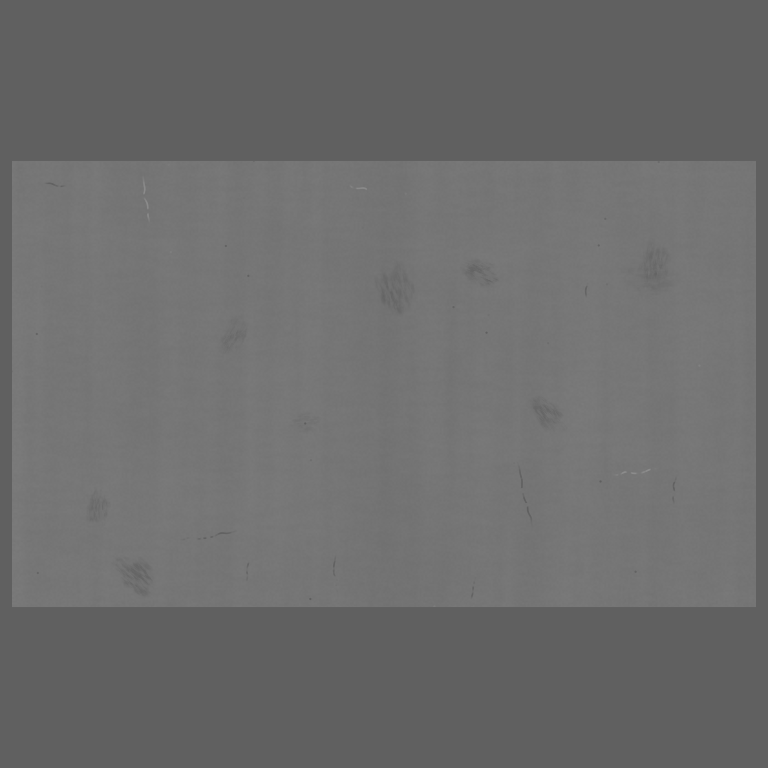
A Shadertoy shader for this texture:

```glsl
const vec3 BORDER_COLOR = vec3(0.378);
const vec3 PANEL_COLOR = vec3(0.463);
const vec2 PANEL_HALF = vec2(0.4844, 0.2905);
const float STREAK_GAIN = 0.020;
const float BAND_GAIN = 0.010;
const float CLOUD_GAIN = 0.014;
const float BRUSH_GAIN = 0.012;
const float GRAIN_GAIN = 0.012;
const float SMUDGE_GAIN = 0.060;
const float SCRATCH_GAIN = 0.085;
const float SPECK_GAIN = 0.10;
const float SPECK_CELLS = 26.0;
const int SMUDGES = 9;
const int SCRATCHES = 11;

float hash(vec2 p) {
    vec3 q = fract(p.xyx * 0.1031);
    q += dot(q, q.yzx + 33.33);
    return fract((q.x + q.y) * q.z);
}

vec2 hash2(vec2 p) {
    return vec2(hash(p), hash(p + 57.3));
}

float noise(vec2 p) {
    vec2 cell = floor(p), f = fract(p);
    f = f * f * (3.0 - 2.0 * f);
    float low = mix(hash(cell), hash(cell + vec2(1, 0)), f.x);
    float high = mix(hash(cell + vec2(0, 1)), hash(cell + 1.0), f.x);
    return mix(low, high, f.y);
}

float fbm(vec2 p) {
    float sum = 0.0, gain = 0.5;
    for (int i = 0; i < 4; i++) {
        sum += gain * noise(p);
        p = p * 2.03 + 17.1;
        gain *= 0.5;
    }
    return sum / 0.9375;
}

vec2 rotate(vec2 p, float angle) {
    float c = cos(angle), s = sin(angle);
    return vec2(c * p.x + s * p.y, c * p.y - s * p.x);
}

// Spread marks evenly across the panel, with a random height
vec2 markCentre(int i, int count, float seed) {
    vec2 r = hash2(vec2(float(i) * 7.0 + 3.0, seed));
    float x = (float(i) + r.x) / float(count);
    return (vec2(x, r.y) * 2.0 - 1.0) * PANEL_HALF * 0.93;
}

// Vertical streaks, broad bands, clouding and fine sideways brushing
float surface(vec2 p) {
    float streaks = fbm(vec2(p.x * 22.0 + 40.0, p.y * 1.6 + 9.0)) - 0.5;
    float bands = noise(vec2(p.x * 80.0 + 90.0, p.y * 3.0 + 20.0)) - 0.5;
    float clouds = fbm(p * vec2(7.0, 12.0) + 60.0) - 0.5;
    float brush = fbm(p * vec2(32.0, 150.0) + 200.0) - 0.5;
    float grain = noise(p * 420.0 + 500.0) - 0.5;
    float valley = exp(-pow((p.x - 0.02) / 0.05, 2.0));
    return STREAK_GAIN * streaks + BAND_GAIN * bands + CLOUD_GAIN * clouds
         + BRUSH_GAIN * brush + GRAIN_GAIN * grain - 0.010 * valley;
}

// Soft, broken dark stains
float smudges(vec2 p) {
    float sum = 0.0;
    for (int i = 0; i < SMUDGES; i++) {
        vec2 r = hash2(vec2(float(i) + 11.0, 4.0));
        vec2 q = rotate(p - markCentre(i, SMUDGES, 23.0), r.x * 3.0);
        q /= mix(0.016, 0.032, r.y) * vec2(1.2, 0.8);
        float edge = length(q) + 0.9 * (fbm(q * 1.8 + 30.0 * r) - 0.5);
        float texture_ = smoothstep(0.25, 0.8, fbm(q * vec2(3.0, 7.0) + 80.0 * r));
        float strength = 0.3 + 0.7 * r.x;
        sum += strength * (1.0 - smoothstep(0.4, 1.1, edge)) * (0.25 + texture_);
    }
    return sum;
}

// Curved hairlines: mostly dark, some pale, faded along their length
float scratches(vec2 p, float pixel) {
    float sum = 0.0;
    for (int i = 0; i < SCRATCHES; i++) {
        vec2 r = hash2(vec2(float(i) + 31.0, 8.0));
        float angle = (r.x < 0.65 ? 1.5708 : 0.0) + 0.5 * (r.y - 0.5);
        vec2 q = rotate(p - markCentre(i, SCRATCHES, 71.0), angle);
        float reach = mix(0.015, 0.05, r.y * r.y);
        float bend = 5.0 * (r.x - 0.5) * q.x * q.x + 0.006 * (noise(q.xx * 60.0 + 40.0 * r) - 0.5);
        float line = 1.0 - smoothstep(0.0003, 0.0006 + pixel, abs(q.y - bend));
        float fade = 1.0 - smoothstep(0.5 * reach, reach, abs(q.x));
        float broken = smoothstep(0.2, 0.65, noise(q.xx * 160.0 + 90.0 * r));
        float tone = i % 4 == 1 ? 1.0 : -0.9;
        sum += tone * line * fade * broken;
    }
    return sum;
}

// Sparse tiny dots
float specks(vec2 p, float pixel) {
    vec2 cell = floor(p * SPECK_CELLS);
    vec2 r = hash2(cell + 140.0);
    vec2 offset = (fract(p * SPECK_CELLS) - 0.2 - 0.6 * r) / SPECK_CELLS;
    float present = step(0.91, hash(cell + 310.0));
    float dotMask = 1.0 - smoothstep(0.0005, 0.001 + pixel, length(offset));
    return present * dotMask * (r.x < 0.75 ? -r.y : 0.6 * r.y);
}

void mainImage(out vec4 fragColor, in vec2 fragCoord) {
    float pixel = 1.0 / min(iResolution.x, iResolution.y);
    vec2 p = (fragCoord - 0.5 * iResolution.xy) * pixel;

    float shade = surface(p) - SMUDGE_GAIN * smudges(p)
                + SCRATCH_GAIN * scratches(p, pixel) + SPECK_GAIN * specks(p, pixel);

    // Panel with a smoothed edge over the plain border
    vec2 d = abs(p) - PANEL_HALF;
    float inside = 1.0 - smoothstep(-0.5 * pixel, 0.5 * pixel, max(d.x, d.y));
    fragColor = vec4(mix(BORDER_COLOR, PANEL_COLOR + shade, inside), 1.0);
}
```
